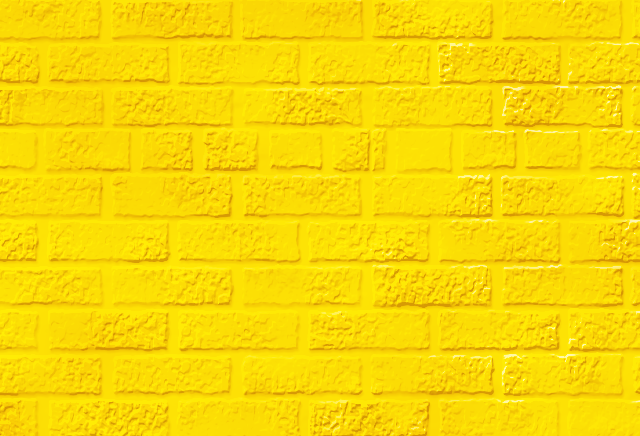
This texture is drawn by a Shadertoy shader. Its source:

```glsl
// Glossy yellow painted brick wall with rough combed bricks, lit from the upper left.

float hash(vec2 p) {
    vec3 q = fract(vec3(p.xyx) * 0.1031);
    q += dot(q, q.yzx + 33.33);
    return fract((q.x + q.y) * q.z);
}

float noise(vec2 p) {
    vec2 i = floor(p), f = fract(p);
    f = f * f * (3.0 - 2.0 * f);
    return mix(mix(hash(i), hash(i + vec2(1, 0)), f.x),
               mix(hash(i + vec2(0, 1)), hash(i + vec2(1, 1)), f.x), f.y);
}

// Signed distance to the nearest brick; id receives its column and row
float brickDistance(vec2 p, out vec2 id) {
    float rowPitch = 0.1021;
    float top = 1.0 - p.y;
    float y = (top + 0.008) / rowPitch + 0.075 * exp(-pow((top - 0.34) / 0.09, 2.0));
    float row = floor(y);
    bool header = row == 3.0;
    float pitch = header ? (p.x < 0.3084 ? 0.2146 : 0.1475) : 0.2985;
    float start = header ? 0.3084 : (mod(row, 2.0) < 0.5 ? 0.245 : 0.0996);
    float x = (p.x - start) / pitch;
    id = vec2(floor(x) + 20.0, row + 5.0);

    vec2 halfSize = 0.5 * vec2(pitch, rowPitch) - vec2(0.0140, 0.0080);
    halfSize -= 0.005 * vec2(hash(id + 3.1), hash(id + 8.7)) - 0.0025;
    vec2 q = abs((fract(vec2(x, y)) - 0.5) * vec2(pitch, rowPitch)) - halfSize + 0.004;
    float d = length(max(q, 0.0)) + min(max(q.x, q.y), 0.0) - 0.004;

    // One short brick is split by a narrow joint
    if (header) d = max(d, 0.006 - abs(p.x - 0.8506));
    return d + 0.006 * (noise(p * 38.0) - 0.5) + 0.004 * (noise(p * 105.0) - 0.5);
}

// Roughness left on a brick, worn smooth in patches
float roughness(vec2 p, vec2 id) {
    return mix(0.4, 1.1, hash(id)) * mix(0.25, 1.6, smoothstep(0.15, 0.85, noise(p * 12.0 + 5.0)));
}

// Relief of the painted surface
float height(vec2 p) {
    vec2 id;
    float d = brickDistance(p, id);
    float face = smoothstep(0.004, -0.004, d);

    // Beads in combed columns, with grit and vertical grooves
    vec2 bent = p + 0.006 * vec2(noise(p * 60.0), noise(p * 60.0 + 30.0));
    vec2 turned = mat2(0.8, 0.6, -0.6, 0.8) * p;
    float beads = 0.65 * noise(bent * vec2(120.0, 78.0)) + 0.35 * noise(turned * 130.0);
    beads = smoothstep(0.28, 0.62, beads);
    float grit = noise(turned.yx * 190.0 + 17.0);
    float grooves = noise(bent * vec2(130.0, 20.0) + 40.0);
    float rough = roughness(p, id) * (0.0040 * beads + 0.0011 * grit + 0.0020 * grooves);

    float mortar = 0.005 * noise(p * 15.0) + 0.0008 * noise(p * 60.0);
    float rim = mix(0.0005, 0.0040, noise(p * 13.0 + 60.0));
    return mortar + face * (rim + rough);
}

void mainImage(out vec4 fragColor, in vec2 fragCoord) {
    vec2 p = fragCoord / iResolution.y;
    float across = fragCoord.x / iResolution.x;

    // Slope toward the light: positive is lit, negative is shaded
    float stepSize = max(0.0016, 0.5 / iResolution.y);
    vec2 toLight = vec2(-0.4, 0.917) * stepSize;
    float lit = (height(p - toLight) - height(p + toLight)) / (2.0 * stepSize);
    lit *= mix(0.85, 1.2, across);

    vec2 id, upperId;
    float face = smoothstep(0.004, -0.004, brickDistance(p, id));
    float above = smoothstep(0.006, -0.004, brickDistance(p + vec2(-0.003, 0.007), upperId));
    float worn = roughness(p, id);
    vec3 color = mix(vec3(0.99, 0.874, 0.02), vec3(0.985, 0.87 - 0.03 * worn, 0.02), face);

    // Soft shadow cast on the joint below each brick
    color = mix(color, vec3(0.95, 0.77, 0.02), 0.7 * above * (1.0 - face));

    // Amber shade, deepening in the steepest hollows
    color = mix(color, vec3(0.945, 0.76, 0.02), smoothstep(0.02, 0.30, -lit));
    color = mix(color, vec3(0.84, 0.60, 0.02), smoothstep(0.3, 0.95, -lit));

    // Lemon light, with wet-paint glints growing toward the right
    color = mix(color, vec3(0.995, 0.905, 0.02), smoothstep(0.02, 0.22, lit));
    float gloss = smoothstep(0.5, 1.0, lit) * smoothstep(0.15, 0.9, across);
    gloss *= smoothstep(0.35, 0.65, noise(p * 17.0 + 9.0));
    color = mix(color, vec3(1.0, 0.96, 0.68), gloss);

    // Slow unevenness of the paint
    color.rg += vec2(0.01, 0.05) * (noise(p * 5.0) - 0.5);
    fragColor = vec4(color, 1.0);
}
```
